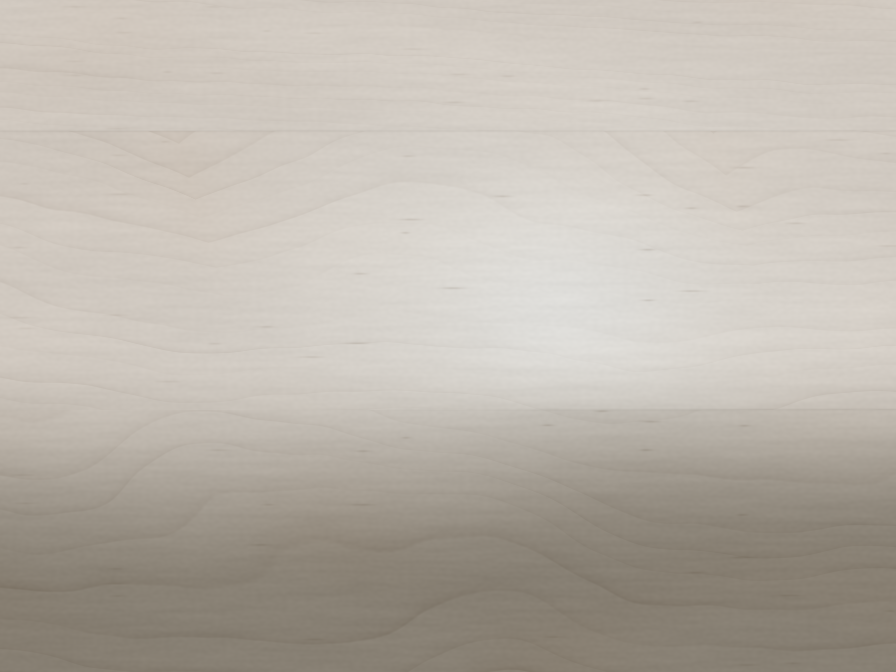
Write a WebGL 2 fragment shader that draws this texture.

```glsl
#version 300 es
precision highp float;

uniform vec2 u_resolution;
out vec4 fragColor;

float hash(vec2 p) {
    vec3 q = fract(vec3(p.xyx) * vec3(0.1031, 0.1030, 0.0973));
    q += dot(q, q.yzx + 33.33);
    return fract((q.x + q.y) * q.z);
}

float cornerSlope(vec2 cell, vec2 offset) {
    float angle = 6.2832 * hash(cell);
    return dot(vec2(cos(angle), sin(angle)), offset);
}

// Gradient noise, roughly -0.7 to 0.7
float noise(vec2 p) {
    vec2 i = floor(p), f = fract(p);
    vec2 w = f * f * f * (f * (f * 6.0 - 15.0) + 10.0);
    vec2 e = vec2(1.0, 0.0);
    float low = mix(cornerSlope(i, f), cornerSlope(i + e, f - e), w.x);
    float high = mix(cornerSlope(i + e.yx, f - e.yx), cornerSlope(i + 1.0, f - 1.0), w.x);
    return mix(low, high, w.y);
}

// Growth lines: contours of a warped height, crisp below and fading above
float growthLines(vec2 p, float plank, float rings, float warp, float knots) {
    vec2 shift = vec2(plank * 17.3 + 4.0, plank * 9.1 + 2.0);
    float height = p.y + 0.05 * p.x;
    height += warp * noise(p * vec2(1.7, 2.3) + shift);
    height += warp * 0.3 * noise(p * vec2(4.5, 6.0) + shift.yx);
    height += 0.006 * noise(p * vec2(14.0, 9.0) + shift) + 0.07 * knots;
    float ring = height * rings + 0.8 * noise(vec2(height * rings * 0.45, plank + 0.5));
    float d = fract(ring);
    float edge = max(0.06, 1.2 * rings / u_resolution.y);
    float strength = 0.2 + 0.8 * hash(vec2(floor(ring) + 50.0, plank * 7.0 + 3.0));
    strength *= 0.75 + 0.8 * noise(vec2(p.x * 3.0, floor(ring) + 0.5));
    float fade = 1.0 - d;
    return strength * smoothstep(0.0, edge, d) * (0.75 * pow(fade, 9.0) + 0.25 * fade * fade);
}

// Short dark pores scattered over a jittered grid
float pores(vec2 p) {
    vec2 grid = p * vec2(14.0, 50.0);
    vec2 cell = floor(grid);
    float pick = hash(cell + 71.0);
    vec2 centre = vec2(0.4 + 0.2 * hash(cell + 13.0), 0.3 + 0.4 * hash(cell + 29.0));
    vec2 d = (fract(grid) - centre) / vec2(0.12 + 0.25 * hash(cell + 5.0), 0.12);
    return step(0.93, pick) * exp(-2.0 * dot(d, d));
}

void main() {
    vec2 p = gl_FragCoord.xy / u_resolution.y;
    float pixel = 1.0 / u_resolution.y;

    // Three boards, each with its own ring spacing and waviness
    float plank = step(0.39, p.y) + step(0.805, p.y);
    float rings = plank < 0.5 ? 17.0 : (plank < 1.5 ? 23.0 : 55.0);
    float warp = plank < 0.5 ? 0.17 : (plank < 1.5 ? 0.13 : 0.025);

    // Two knots pull the rings down near the top of the middle board
    float knots = 0.0;
    for (int i = 0; i < 2; i++) {
        vec2 d = p - vec2(0.28 + 0.8 * float(i), 0.74);
        d.x += 0.3 * d.y;
        knots += exp(-9.0 * abs(d.x) - 60.0 * d.y * d.y);
    }
    knots *= plank == 1.0 ? 1.0 : 0.0;

    // Light falls off towards the lower edge, unevenly across the width
    float level = p.y + 0.04 * noise(vec2(p.x * 1.5, p.y * 3.0) + 8.0);
    level -= 0.03 * smoothstep(0.6, 1.0, p.x) * (1.0 - smoothstep(0.388, 0.394, p.y));
    float light = smoothstep(0.12, 0.49, level);
    vec3 colour = mix(vec3(0.535, 0.505, 0.457), vec3(0.815, 0.785, 0.75), light);

    // Soft reflection with a brighter core
    vec2 g = p - vec2(0.83, 0.54);
    float sheen = exp(-dot(g * g, vec2(4.5, 11.0)));
    float core = exp(-dot(g * g, vec2(45.0, 75.0)));
    colour += light * (sheen * vec3(0.045, 0.064, 0.077) + core * vec3(0.015, 0.022, 0.03));

    // Broad tone drift and warm patches
    float drift = noise(p * vec2(1.8, 7.0) + 21.0 + plank * 5.0);
    colour *= 1.0 + 0.025 * drift;
    float warmth = 0.45 * knots + 0.35 * max(0.0, noise(p * vec2(3.0, 5.0) + 37.0));
    colour -= warmth * vec3(0.025, 0.05, 0.07) * (1.0 - 0.7 * sheen);

    // Growth lines, washed out by the reflection
    float lines = growthLines(p, plank, rings, warp, knots);
    float contrast = (plank > 1.5 ? 0.6 : 1.0) * (1.0 - 0.6 * sheen);
    colour -= lines * contrast * vec3(0.075, 0.085, 0.09);

    // Fibres and fine surface grain
    float fibre = noise(p * vec2(5.0, 75.0) + 3.0) + 0.8 * noise(p * vec2(16.0, 150.0) + 11.0);
    colour += 0.014 * fibre + 0.011 * noise(p * vec2(110.0, 170.0));

    // Pores show most inside the reflection
    colour -= pores(p) * (0.025 + 0.05 * sheen) * vec3(0.9, 1.0, 1.1);

    // Board joints
    float upper = 1.0 - smoothstep(0.0, 1.5 * pixel + 0.001, abs(p.y - 0.805));
    float lower = 1.0 - smoothstep(0.0, 1.5 * pixel + 0.001, abs(p.y - 0.39));
    colour -= 0.028 * upper + 0.02 * lower * smoothstep(0.3, 1.0, p.x);

    fragColor = vec4(clamp(colour, 0.0, 1.0), 1.0);
}
```
